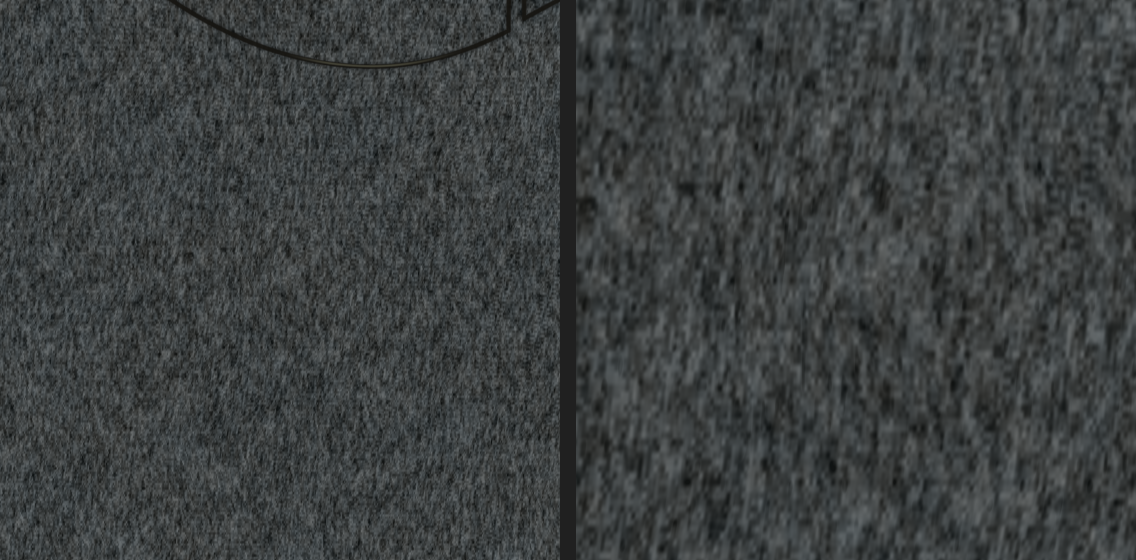
Left, the full canvas; right, a detail of the centre.
Reproduce this texture procedurally as a WebGL 2 fragment shader.

```glsl
#version 300 es
precision highp float;

uniform vec2 u_resolution;
out vec4 fragColor;

float hash(vec2 p) {
  return fract(sin(dot(p, vec2(127.1, 311.7))) * 43758.5453);
}

float valueNoise(vec2 p) {
  vec2 cell = floor(p);
  vec2 f = fract(p);
  f = f * f * (3.0 - 2.0 * f);
  float low = mix(hash(cell), hash(cell + vec2(1.0, 0.0)), f.x);
  float high = mix(hash(cell + vec2(0.0, 1.0)), hash(cell + 1.0), f.x);
  return mix(low, high, f.y);
}

// Noise centred on zero
float signedNoise(vec2 p) {
  return valueNoise(p) - 0.5;
}

vec2 rotate(vec2 p, float angle) {
  float c = cos(angle), s = sin(angle);
  return vec2(c * p.x - s * p.y, s * p.x + c * p.y);
}

float segmentDistance(vec2 p, vec2 a, vec2 b) {
  vec2 ap = p - a, ab = b - a;
  return length(ap - ab * clamp(dot(ap, ab) / dot(ab, ab), 0.0, 1.0));
}

// Signed distance to a shallow bowl-shaped curve, steeper on its right side
float bowlDistance(vec2 p, vec2 lowest) {
  float dx = p.x - lowest.x;
  float bend = dx < 0.0 ? 0.93 : 1.08;
  float slope = 2.0 * bend * dx;
  return (p.y - lowest.y - bend * dx * dx) / sqrt(1.0 + slope * slope);
}

float lineMask(float dist, float halfWidth, float blur) {
  return 1.0 - smoothstep(halfWidth - blur, halfWidth + blur, dist);
}

// Short upright fibres, with dark gaps and fine grain between them
float fibreTone(vec2 p) {
  float sway = 0.012 * signedNoise(p * 10.0);
  vec2 q = vec2(p.x - 0.09 * p.y + sway, p.y);
  float tone = 0.17 * signedNoise(q * vec2(256.0, 92.0));
  tone += 0.08 * signedNoise(q * vec2(170.0, 64.0) + 31.7);
  tone += 0.15 * signedNoise(q * vec2(440.0, 250.0) + 73.1);
  float gap = smoothstep(0.68, 0.92, valueNoise(q * vec2(240.0, 84.0) + 117.3));
  return tone + 0.009 - 0.06 * gap;
}

// Soft unevenness of the nap, stretched along a diagonal
float napTone(vec2 p) {
  vec2 q = rotate(p, 0.5);
  float tone = 0.042 * signedNoise(q * vec2(52.0, 21.0) + 9.3);
  tone += 0.028 * signedNoise(q * vec2(18.0, 10.0) + 17.9);
  return tone + 0.02 * signedNoise(p * 4.0 + 2.6);
}

vec3 clothColor(vec2 p) {
  float tone = clamp(0.249 + fibreTone(p) + napTone(p), 0.07, 0.42);
  float warmth = 0.022 * signedNoise(p * vec2(130.0, 60.0) + 51.0)
               + 0.014 * signedNoise(p * 9.0 + 13.0);
  vec3 tint = mix(vec3(-0.008, 0.004, 0.003), vec3(-0.014, 0.004, 0.008),
                  smoothstep(0.15, 0.33, tone));
  return tone + tint + warmth * vec3(0.6, 0.0, -0.5);
}

// Dark seam with a corner piece and a faint worn edge
vec3 addSeam(vec3 color, vec2 p, float pixel) {
  vec2 lowest = vec2(0.664, 0.881);
  vec2 bowlEnd = vec2(0.908, 0.945);
  vec2 corner = vec2(0.936, 0.967);
  float bowl = bowlDistance(p, lowest);
  float bowlLine = max(abs(bowl), p.x - bowlEnd.x);
  float straight = segmentDistance(p, bowlEnd, vec2(bowlEnd.x + 0.001, 1.02));
  straight = min(straight, segmentDistance(p, corner, vec2(corner.x, 1.02)));
  straight = min(straight, segmentDistance(p, corner, vec2(1.02, 1.012)));
  float dist = min(bowlLine, straight);

  float blur = max(0.0018, 0.75 * pixel);
  float shade = lineMask(dist, 0.006, 0.005);
  float core = lineMask(dist, 0.0038, blur);
  color *= 1.0 - 0.3 * shade;
  color = mix(color, vec3(0.085, 0.080, 0.065), 0.92 * core);

  float worn = smoothstep(0.50, 0.60, p.x) * (1.0 - smoothstep(0.70, 0.84, p.x));
  float glint = lineMask(abs(bowl - 0.0008), 0.0018, blur);
  return mix(color, vec3(0.29, 0.285, 0.23), 0.85 * worn * glint);
}

void main() {
  float side = min(u_resolution.x, u_resolution.y);
  vec2 p = gl_FragCoord.xy / side;
  vec3 color = addSeam(clothColor(p), p, 1.0 / side);
  fragColor = vec4(color, 1.0);
}
```
